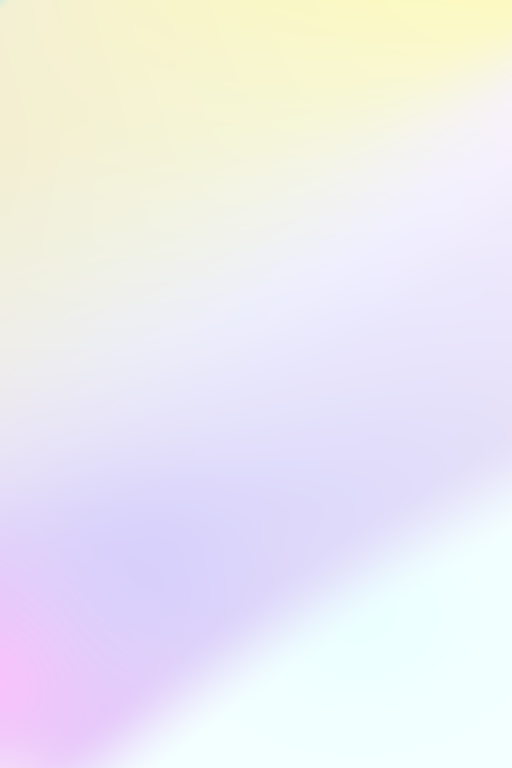
Reproduce this background procedurally as a Shadertoy shader.

```glsl
// Soft pastel backdrop: yellow haze sinking through ice and lavender to a pale cyan corner.

const vec3 CYAN = vec3(0.925, 1.0, 1.0);
const vec3 CYAN_WHITE = vec3(0.955, 1.0, 1.0);
const vec3 PINK = vec3(0.975, 0.765, 0.98);
const vec3 ORCHID = vec3(0.905, 0.775, 0.98);
const vec3 PERIWINKLE = vec3(0.835, 0.815, 0.985);
const vec3 BLUSH = vec3(0.985, 0.90, 0.98);
const vec3 MINT = vec3(0.83, 0.93, 0.84);

// Quadratic curve through values at the left, middle and right.
vec4 across(vec4 left, vec4 middle, vec4 right, float x) {
    return left * (1.0 - x) * (1.0 - 2.0 * x)
         + middle * 4.0 * x * (1.0 - x)
         + right * x * (2.0 * x - 1.0);
}

// Fades from the band above to the next one; w holds a band's height.
vec4 descend(vec4 above, vec4 below, float y) {
    const float overlap = 0.025;
    float t = 1.0 - smoothstep(below.w - overlap, above.w + overlap, y);
    return vec4(mix(above.rgb, below.rgb, t), below.w);
}

// Elliptical gaussian falloff.
float glow(vec2 p, vec2 centre, vec2 radius) {
    vec2 d = (p - centre) / radius;
    return exp(-dot(d, d));
}

// Bent horizontal bands, from the top down.
vec3 hazeBands(vec2 p) {
    vec4 top = across(vec4(0.955, 0.94, 0.83, 1.0),
                      vec4(0.98, 0.967, 0.775, 1.02),
                      vec4(0.99, 0.98, 0.74, 1.02), p.x);
    vec4 warm = across(vec4(0.955, 0.935, 0.82, 0.82),
                       vec4(0.965, 0.963, 0.835, 0.85),
                       vec4(0.985, 0.975, 0.80, 0.955), p.x);
    vec4 pale = across(vec4(0.945, 0.94, 0.87, 0.66),
                       vec4(0.95, 0.955, 0.915, 0.73),
                       vec4(0.97, 0.955, 0.95, 0.895), p.x);
    vec4 ice = across(vec4(0.935, 0.93, 0.92, 0.53),
                      vec4(0.93, 0.935, 0.99, 0.60),
                      vec4(0.965, 0.945, 0.99, 0.82), p.x);
    vec4 lilac = across(vec4(0.915, 0.895, 0.965, 0.41),
                        vec4(0.905, 0.895, 0.985, 0.49),
                        vec4(0.925, 0.905, 0.985, 0.63), p.x);
    vec4 lavender = across(vec4(0.88, 0.84, 0.98, 0.30),
                           vec4(0.868, 0.848, 0.982, 0.34),
                           vec4(0.90, 0.88, 0.975, 0.43), p.x);
    vec4 violet = across(vec4(0.905, 0.80, 0.98, 0.06),
                         vec4(0.885, 0.84, 0.98, 0.10),
                         vec4(0.90, 0.88, 0.98, 0.20), p.x);

    vec4 band = descend(top, warm, p.y);
    band = descend(band, pale, p.y);
    band = descend(band, ice, p.y);
    band = descend(band, lilac, p.y);
    band = descend(band, lavender, p.y);
    return descend(band, violet, p.y).rgb;
}

void mainImage(out vec4 fragColor, in vec2 fragCoord) {
    vec2 p = fragCoord / iResolution.xy;
    vec3 colour = hazeBands(p);

    // Cool pool and warm glows in the lower left
    colour = mix(colour, PERIWINKLE, 0.8 * glow(p, vec2(0.28, 0.25), vec2(0.20, 0.11)));
    colour = mix(colour, ORCHID, 0.65 * glow(p, vec2(0.20, 0.04), vec2(0.18, 0.09)));
    float veil = exp(-p.x * 7.0) * (1.0 - smoothstep(0.20, 0.37, p.y));
    colour = mix(colour, ORCHID, 0.65 * veil);
    colour = mix(colour, PINK, 0.9 * glow(p, vec2(-0.02, 0.11), vec2(0.14, 0.09)));
    colour = mix(colour, BLUSH, 0.7 * glow(p, vec2(0.0, -0.02), vec2(0.12, 0.05)));

    // Cyan corner below a gently curved, blurred edge
    float edge = -0.115 + 0.60 * p.x - 0.12 * p.x * p.x;
    float corner = smoothstep(-0.075, 0.07, edge - p.y);
    float core = glow(p, vec2(0.70, 0.20), vec2(0.25, 0.13));
    colour = mix(colour, mix(CYAN_WHITE, CYAN, core), corner);

    // Small mint tint at the upper left corner
    colour = mix(colour, MINT, 0.8 * glow(p, vec2(0.0, 1.0), vec2(0.012, 0.007)));

    fragColor = vec4(colour, 1.0);
}
```
